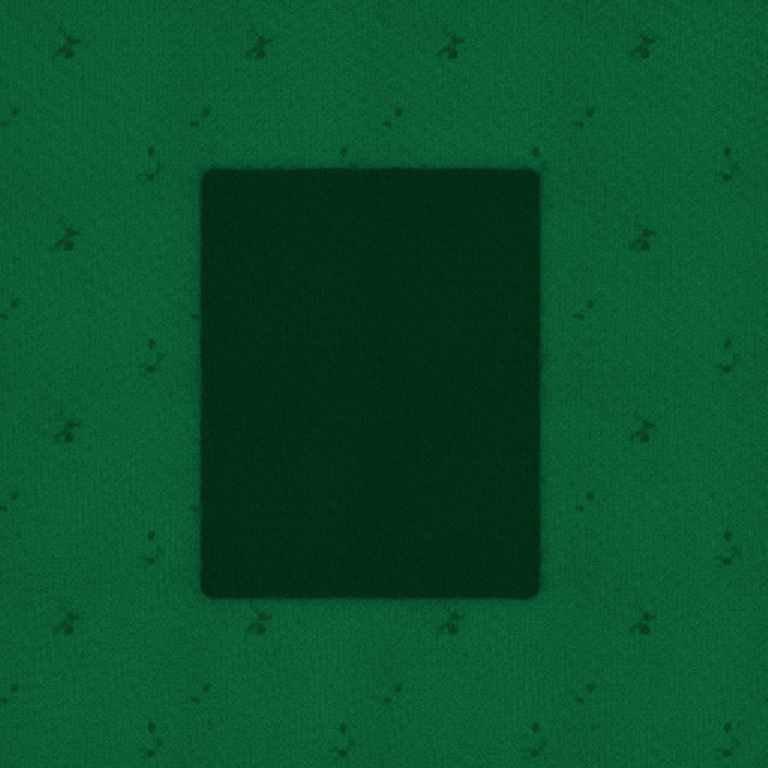
Reproduce this background procedurally as a Shadertoy shader.

```glsl
#define FELT_COLOR vec3(0.045, 0.367, 0.208)
#define PANEL_COLOR vec3(0.011, 0.178, 0.090)
#define STAIN_COLOR vec3(0.025, 0.225, 0.115)
#define PANEL_CENTER vec2(0.4825, 0.5005)
#define PANEL_HALF vec2(0.2205, 0.2795)
#define CORNER_RADIUS 0.018
#define EDGE_ROUGHNESS 0.007
#define SHADOW_WIDTH 0.007
#define TILE_COUNT 4.0
#define GRAIN_CELLS 512.0
#define GRAIN_AMOUNT 0.15
#define STAIN_AMOUNT 0.85

float hash(vec2 p) {
    return fract(sin(dot(p, vec2(127.1, 311.7))) * 43758.5453);
}

// Value noise that repeats after the given number of cells
float tiledNoise(vec2 p, float period) {
    vec2 cell = floor(p);
    vec2 f = fract(p);
    f = f * f * (3.0 - 2.0 * f);
    vec2 a = mod(cell, period);
    vec2 b = mod(cell + 1.0, period);
    return mix(mix(hash(a), hash(vec2(b.x, a.y)), f.x),
               mix(hash(vec2(a.x, b.y)), hash(b), f.x), f.y);
}

float tiledFbm(vec2 tile, float cells) {
    float sum = 0.0;
    float weight = 0.5;
    for (int i = 0; i < 4; i++) {
        sum += weight * tiledNoise(tile * cells, cells);
        cells *= 2.0;
        weight *= 0.5;
    }
    return sum / 0.9375;
}

// Soft rotated ellipse, wrapped across tile borders
float patchMask(vec2 tile, vec2 center, vec2 size, float angle) {
    vec2 d = fract(tile - center + 0.5) - 0.5;
    float c = cos(angle);
    float s = sin(angle);
    d = vec2(c * d.x + s * d.y, c * d.y - s * d.x) / size;
    return exp(-dot(d, d));
}

float stains(vec2 tile) {
    float mask = patchMask(tile, vec2(0.37, 0.72), vec2(0.10, 0.20), 0.2);
    mask = max(mask, 0.75 * patchMask(tile, vec2(0.54, 0.62), vec2(0.09, 0.08), 0.0));
    mask = max(mask, patchMask(tile, vec2(0.79, 0.14), vec2(0.085, 0.17), -0.2));
    mask = max(mask, 0.9 * patchMask(tile, vec2(0.05, 0.36), vec2(0.17, 0.055), 0.65));
    mask = max(mask, 0.7 * patchMask(tile, vec2(0.10, 0.22), vec2(0.05), 0.0));
    mask = max(mask, 0.6 * patchMask(tile, vec2(0.08, 0.85), vec2(0.10, 0.06), 0.5));
    float mottling = tiledFbm(tile, 14.0);
    float threshold = 0.76 - 0.29 * mask;
    return smoothstep(threshold, threshold + 0.22, mottling) * (0.25 + 0.75 * mask);
}

float roundedBox(vec2 p, vec2 halfSize, float radius) {
    vec2 q = abs(p) - halfSize + radius;
    return length(max(q, 0.0)) + min(max(q.x, q.y), 0.0) - radius;
}

void mainImage(out vec4 fragColor, in vec2 fragCoord) {
    vec2 p = fragCoord / iResolution.xy;
    vec2 tile = fract(p * TILE_COUNT);

    // Felt with broad tonal drift and repeated stains
    float drift = tiledFbm(tile, 3.0) - 0.5;
    float stain = stains(tile);
    vec3 felt = FELT_COLOR * (1.0 + 0.10 * drift);
    felt = mix(felt, STAIN_COLOR, STAIN_AMOUNT * stain);

    // Ragged panel edge and fibrous shadow
    float wobble = tiledNoise(p * 45.0, 45.0) - 0.5;
    float fiber = tiledNoise(p * 220.0, 220.0) - 0.5;
    float dist = roundedBox(p - PANEL_CENTER, PANEL_HALF, CORNER_RADIUS);
    float rough = dist + EDGE_ROUGHNESS * (0.45 * wobble + 0.45 * fiber);
    float panel = 1.0 - smoothstep(-0.003, 0.003, rough);
    float shadow = exp(-max(dist, 0.0) / SHADOW_WIDTH);
    shadow *= clamp(0.42 + 0.5 * fiber + 0.35 * wobble, 0.0, 1.0);
    felt = mix(felt, PANEL_COLOR, shadow);

    vec3 panelTone = PANEL_COLOR * (1.0 + 0.08 * drift - 0.04 * stain);
    vec3 color = mix(felt, panelTone, panel);

    // Fine cloth grain
    vec2 grainCell = floor(p * GRAIN_CELLS);
    float grain = hash(grainCell) + hash(grainCell + 71.3) - 1.0;
    color *= 1.0 + GRAIN_AMOUNT * grain;

    fragColor = vec4(clamp(color, 0.0, 1.0), 1.0);
}
```
